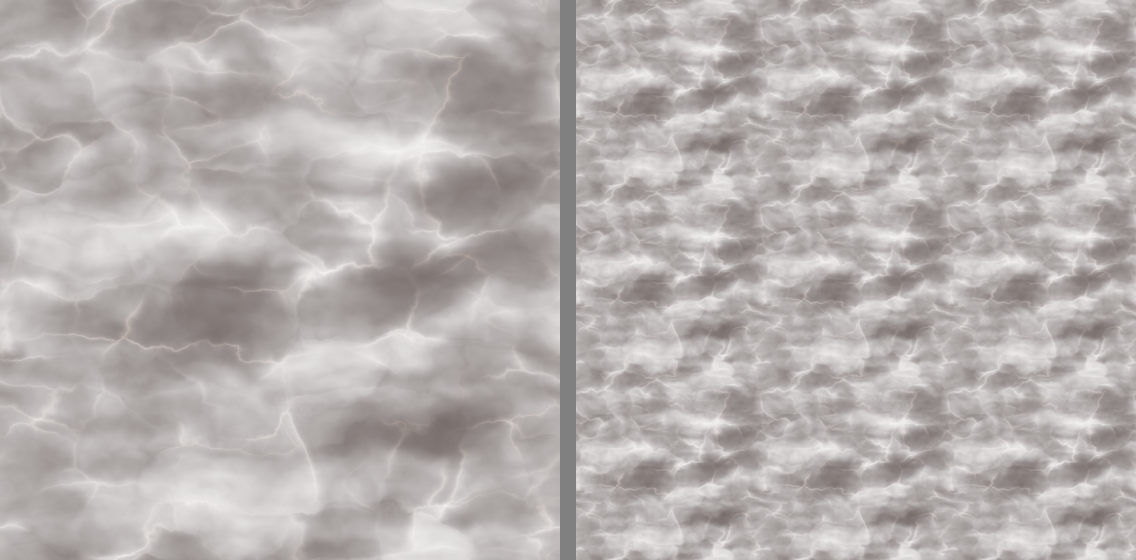
Left, the tile; right, the same tile 3 across and 3 down.
Write a WebGL 2 fragment shader that draws this texture.

```glsl
#version 300 es
precision highp float;
// Cloudy grey marble: stretched wrapping gradient noise gives soft dark clouds
// and pale horizontal bands; warped Voronoi borders give thin glowing veins
// around faintly toned plates, and fine noise adds mottling.
uniform vec2 u_resolution;
out vec4 fragColor;

// Two random values for a lattice point, wrapped to the period.
vec2 hash(vec2 cell, vec2 period, float seed) {
    uvec2 q = uvec2(mod(cell, period) + seed * 131.0);
    q = q * 1664525u + 1013904223u;
    q.x += q.y * 1664525u;
    q.y += q.x * 1664525u;
    q ^= q >> 16u;
    q.x += q.y * 1664525u;
    q.y += q.x * 1664525u;
    q ^= q >> 16u;
    return vec2(q & 65535u) / 65535.0;
}

float slope(vec2 cell, vec2 offset, vec2 period, float seed) {
    float angle = 6.28318 * hash(cell, period, seed).x;
    return dot(vec2(cos(angle), sin(angle)), offset);
}

// Gradient noise that repeats once over the unit square.
float noise(vec2 uv, vec2 period, float seed) {
    vec2 p = uv * period, i = floor(p), f = p - i;
    vec2 w = f * f * f * (f * (f * 6.0 - 15.0) + 10.0);
    vec2 x = vec2(1, 0), y = vec2(0, 1);
    float low = mix(slope(i, f, period, seed), slope(i + x, f - x, period, seed), w.x);
    float high = mix(slope(i + y, f - y, period, seed), slope(i + 1.0, f - 1.0, period, seed), w.x);
    return mix(low, high, w.y);
}

float fbm(vec2 uv, vec2 period, int octaves, float seed) {
    float sum = 0.0, gain = 1.0;
    for (int k = 0; k < octaves; k++) {
        sum += gain * noise(uv, period, seed + float(k));
        period *= 2.0;
        gain *= 0.5;
    }
    return sum;
}

vec2 fbm2(vec2 uv, vec2 period, int octaves, float seed) {
    return vec2(fbm(uv, period, octaves, seed), fbm(uv, period, octaves, seed + 20.0));
}

// Voronoi plates: x is the distance to the border, y a random tone.
vec2 plates(vec2 uv, vec2 period, float seed) {
    vec2 p = uv * period, base = floor(p), nearest = vec2(0), owner = base;
    float best = 9.0;
    for (int j = -1; j <= 1; j++)
    for (int i = -1; i <= 1; i++) {
        vec2 cell = base + vec2(i, j);
        vec2 r = cell + 0.1 + 0.8 * hash(cell, period, seed) - p;
        if (dot(r, r) < best) {
            best = dot(r, r);
            nearest = r;
            owner = cell;
        }
    }
    float border = 9.0;
    for (int j = -2; j <= 2; j++)
    for (int i = -2; i <= 2; i++) {
        vec2 cell = owner + vec2(i, j);
        vec2 r = cell + 0.1 + 0.8 * hash(cell, period, seed) - p;
        vec2 across = r - nearest;
        if (dot(across, across) > 1e-4)
            border = min(border, dot(0.5 * (r + nearest), normalize(across)));
    }
    return vec2(border, hash(owner, period, seed + 7.0).y);
}

void main() {
    vec2 uv = gl_FragCoord.xy / u_resolution;
    vec2 bend = 0.045 * fbm2(uv, vec2(5, 6), 3, 1.0);
    vec2 rough = 0.012 * fbm2(uv, vec2(22, 26), 4, 5.0);
    vec2 bent = uv + bend + rough;

    // Soft clouds and pale horizontal bands
    float cloud = fbm(uv + 1.2 * bend + 0.5 * rough, vec2(3, 5), 4, 50.0);
    float band = fbm(uv + 0.5 * bend, vec2(2, 8), 3, 60.0);
    float tone = 0.68 + 0.29 * cloud + 0.19 * band;

    // Two overlapping sets of plates, each veined only in places
    float vein = 0.0, glow = 0.0;
    for (int k = 0; k < 2; k++) {
        float seed = 70.0 + 30.0 * float(k);
        vec2 plate = plates(bent, k == 0 ? vec2(6, 8) : vec2(4, 10), seed);
        float shown = smoothstep(-0.2, 0.45, noise(uv, vec2(7, 9), seed + 9.0));
        vein += shown * exp(-plate.x / 0.022);
        glow += shown * exp(-plate.x / 0.13);
        tone += 0.08 * (plate.y - 0.5) * smoothstep(0.0, 0.06, plate.x);
    }

    // Long flat streaks along contours of stretched noise
    float streak = abs(noise(uv + 0.4 * bend + 0.5 * rough, vec2(3, 11), 140.0));
    float streaked = smoothstep(0.0, 0.5, noise(uv, vec2(4, 9), 150.0));
    vein += 0.7 * streaked * exp(-streak / 0.02);
    glow += 0.7 * streaked * exp(-streak / 0.13);

    // Glow is strongest within the pale bands
    tone += glow * (0.09 + 0.16 * max(band, 0.0));

    // Fine mottling
    tone += 0.04 * fbm(uv + rough, vec2(20, 24), 5, 160.0);

    // Gentle limits, warm shadows, and slightly peach veins
    tone = 0.7 + 0.3 * tanh((tone - 0.7) / 0.3);
    vec3 color = tone - (1.0 - tone) * vec3(0.0, 0.07, 0.09);
    color += vein * (1.0 - tone) * vec3(0.33, 0.28, 0.24);
    fragColor = vec4(clamp(color, 0.0, 1.0), 1.0);
}
```
